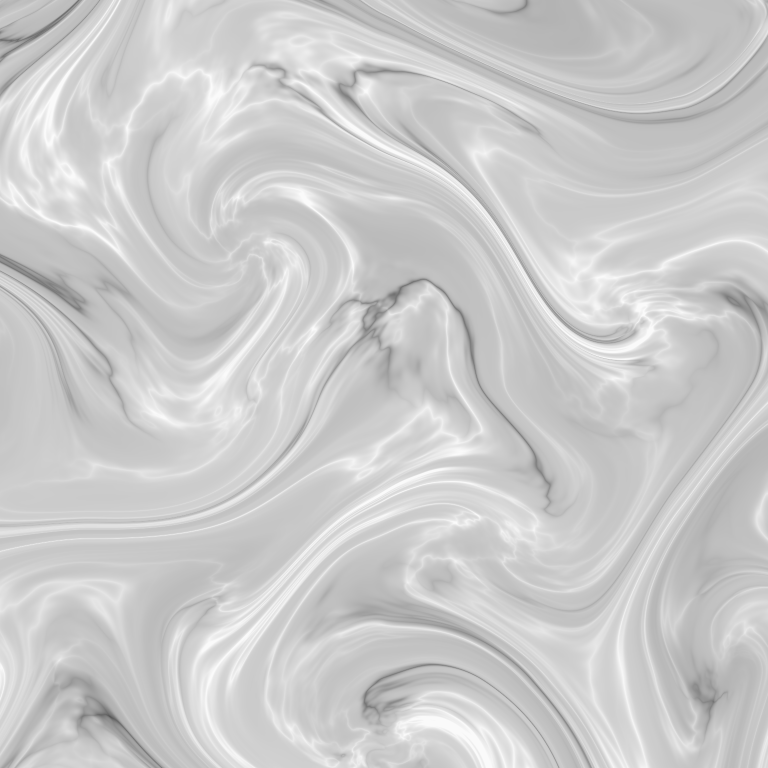
This texture is drawn by a Shadertoy shader. Its source:

```glsl
vec2 gradientAt(vec2 cell) {
    uvec2 k = uvec2(ivec2(cell) + 4096);
    uint h = k.x * 1597334677u ^ k.y * 3812015801u;
    h = (h ^ (h >> 15)) * 2246822519u;
    h = (h ^ (h >> 13)) * 3266489917u;
    float angle = float((h >> 8) & 65535u) / 65536.0 * 6.28319;
    return vec2(cos(angle), sin(angle));
}

// Gradient noise: value in x, derivatives in yz
vec3 noise(vec2 p) {
    vec2 i = floor(p), f = p - i;
    vec2 u = f * f * f * (f * (f * 6.0 - 15.0) + 10.0);
    vec2 du = 30.0 * f * f * (f * (f - 2.0) + 1.0);
    vec2 ga = gradientAt(i), gb = gradientAt(i + vec2(1, 0));
    vec2 gc = gradientAt(i + vec2(0, 1)), gd = gradientAt(i + vec2(1, 1));
    float a = dot(ga, f), b = dot(gb, f - vec2(1, 0));
    float c = dot(gc, f - vec2(0, 1)), d = dot(gd, f - vec2(1, 1));
    float k = a - b - c + d;
    float value = a + u.x * (b - a) + u.y * (c - a) + u.x * u.y * k;
    vec2 slope = ga + u.x * (gb - ga) + u.y * (gc - ga) + u.x * u.y * (ga - gb - gc + gd)
               + du * (u.yx * k + vec2(b, c) - a);
    return vec3(value, slope);
}

float fbm(vec2 p) {
    float sum = 0.0, amplitude = 1.0;
    for (int i = 0; i < 5; i++) {
        sum += amplitude * noise(p).x;
        p = mat2(1.6, 1.2, -1.2, 1.6) * p + 7.3;
        amplitude *= 0.5;
    }
    return sum;
}

// Carry the point along a swirling, divergence-free flow
vec2 swirl(vec2 p) {
    for (int i = 0; i < 6; i++) {
        vec2 slope = noise(p * 2.6 + 11.7).yz;
        p += 0.052 * vec2(slope.y, -slope.x);
    }
    return p;
}

float vein(vec2 p, float width) {
    return exp(-abs(fbm(p)) / width);
}

float marble(vec2 p) {
    vec2 q = swirl(p);
    float shade = 0.777 + 0.08 * fbm(q * 2.5 + 31.0);

    // Bright veins with a soft glow
    for (int i = 0; i < 3; i++) {
        float layer = float(i);
        vec2 offset = vec2(17.3, 41.9) * (layer + 1.0);
        float mask = smoothstep(-0.35, 0.4, noise(q * 3.0 + offset.yx).x);
        shade += 0.16 * mask * vein(q * (3.0 + 1.2 * layer) + offset, 0.075);
    }

    // Dark cracks gathered in smoky patches
    for (int i = 0; i < 2; i++) {
        float layer = float(i);
        vec2 offset = vec2(63.1, 28.7) * (layer + 1.0);
        float mask = smoothstep(0.0, 0.45, noise(q * 3.2 + offset.yx).x);
        shade -= mask * (0.04 + 0.32 * vein(q * (3.4 + 1.4 * layer) + offset, 0.05));
    }
    return clamp(shade, 0.3, 0.98);
}

void mainImage(out vec4 fragColor, in vec2 fragCoord) {
    // Average four samples per pixel
    float shade = 0.0;
    for (int i = 0; i < 4; i++) {
        vec2 jitter = vec2(i & 1, i >> 1) * 0.5 - 0.25;
        shade += 0.25 * marble((fragCoord + jitter) / iResolution.y);
    }
    fragColor = vec4(vec3(shade), 1.0);
}
```
